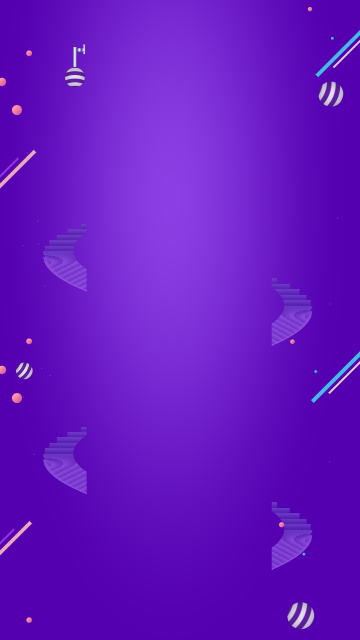
Write a Shadertoy shader that draws this background.

```glsl
float hash(float n) { return fract(sin(n * 127.1) * 43758.5453); }

// Antialiased coverage of a signed distance
float fill(float d) { return clamp(0.5 - d * iResolution.y, 0.0, 1.0); }

float box(vec2 p, vec2 halfSize) {
    vec2 d = abs(p) - halfSize;
    return max(d.x, d.y);
}

// Diagonal bar running from its tip off the canvas; side is 1 or -1
void bar(inout vec3 col, vec2 p, vec2 tip, float side, float halfWidth, vec3 tint) {
    vec2 q = (p - tip) * side;
    float along = (q.x + q.y) * 0.7071, across = (q.y - q.x) * 0.7071;
    col = mix(col, tint, fill(max(abs(across) - halfWidth, -along)));
}

// Small shaded bead
void bead(inout vec3 col, vec2 p, vec2 center, float r, vec3 tint) {
    vec2 q = (p - center) / r;
    float light = clamp(0.5 + 0.35 * (q.y - q.x), 0.0, 1.0);
    vec3 shaded = mix(tint * vec3(0.86, 0.65, 0.95), tint * 1.12, light);
    col = mix(col, shaded, fill((length(q) - 1.0) * r));
}

// Ball wrapped in curved stripes
void stripedBall(inout vec3 col, vec2 p, vec2 center, float r, float angle) {
    vec2 q = (p - center) / r;
    float c = cos(angle), s = sin(angle);
    vec2 t = vec2(c * q.x + s * q.y, c * q.y - s * q.x);
    float stripe = smoothstep(-0.5, 0.6, sin(8.5 * (t.x + 0.2 * t.y * t.y) + 1.0));
    vec3 tint = mix(vec3(0.38, 0.13, 0.65), vec3(0.94, 0.91, 0.97), stripe);
    tint *= 1.0 - 0.22 * dot(q, q);
    col = mix(col, tint, 0.95 * fill((length(q) - 1.0) * r));
}

// Half-turn staircase; q.x grows away from its flat side
void stairs(inout vec3 col, vec2 q) {
    float lower = smoothstep(0.008, -0.012, q.y);
    float tread = (q.y + 0.5 * lower * q.x) / 0.0085;
    float stepY = q.y > 0.0 ? floor(tread) * 0.0085 : q.y;
    float t = stepY / (q.y > 0.0 ? 0.0456 : 0.0547);
    float outer = 0.0677 * (1.0 - t * t);
    float u = (q.y - 0.009) / 0.0286;
    float inner = 0.021 * (1.0 - u * u);
    float mask = fill(max(q.x - outer, max(inner, 0.0) - q.x));
    float face = fract(tread);
    vec3 tint = mix(vec3(0.38, 0.19, 0.73), vec3(0.51, 0.27, 0.83), lower);
    tint += 0.09 * smoothstep(0.1, 0.9, face) - 0.04;
    float rim = smoothstep(0.009, 0.002, outer - q.x) * lower;
    tint = mix(tint, vec3(0.61, 0.36, 0.91), 0.7 * rim);
    col = mix(col, tint, 0.85 * mask);
}

void mainImage(out vec4 fragColor, in vec2 fragCoord) {
    vec2 p = fragCoord / iResolution.y;
    vec3 pink = vec3(0.95, 0.56, 0.62), teal = vec3(0.25, 0.75, 0.83);

    // Elliptical violet glow
    float d = length((p - vec2(0.267, 0.69)) / vec2(0.285, 0.72));
    vec3 col = mix(vec3(0.545, 0.245, 0.89), vec3(0.33, 0.0, 0.695), smoothstep(0.0, 1.0, d));

    // Faint specks along both sides
    for (int i = 0; i < 12; i++) {
        float n = float(i) + 1.0, x = 0.03 + 0.07 * hash(n);
        vec2 c = vec2(i % 4 == 0 ? 0.5625 - x : x, 0.2 + 0.65 * hash(n + 31.0));
        col = mix(col, vec3(0.75, 0.5, 0.9), 0.4 * fill(length(p - c) - 0.0008));
    }

    // Paired staircases and diagonal bars
    for (int i = 0; i < 2; i++) {
        float k = float(i);
        stairs(col, vec2(0.1354 - p.x, p.y - 0.599 + 0.3165 * k));
        stairs(col, vec2((p.x - 0.4245) * 1.07, p.y - 0.514 + 0.35 * k));

        vec2 rightTip = vec2(0.495, 0.8815) - k * vec2(0.007, 0.509);
        bar(col, p, rightTip, 1.0, 0.003, vec3(0.27, 0.73, 0.9));
        bar(col, p, rightTip + vec2(0.026, 0.013), 1.0, 0.0015, vec3(0.92, 0.82, 0.83));

        vec2 leftTip = vec2(0.0547, 0.764) - k * vec2(0.0067, 0.58);
        bar(col, p, leftTip, -1.0, 0.0028, vec3(0.93, 0.66, 0.73));
        bar(col, p, leftTip - vec2(0.026, 0.011), -1.0, 0.0015, vec3(0.58, 0.2, 0.88));

        // Trio of beads at the left
        float drop = 0.45 * k;
        bead(col, p, vec2(0.0456, 0.9167 - drop), 0.0045, pink);
        bead(col, p, vec2(0.003, 0.872 - drop), 0.0065, pink);
        bead(col, p, vec2(0.0265, 0.828 - drop), 0.0078, pink);
    }

    // Single beads
    bead(col, p, vec2(0.0456, 0.031), 0.0043, pink);
    bead(col, p, vec2(0.4844, 0.9857), 0.0033, pink);
    bead(col, p, vec2(0.457, 0.466), 0.0035, pink);
    bead(col, p, vec2(0.44, 0.18), 0.004, pink);
    bead(col, p, vec2(0.5195, 0.94), 0.0023, teal);
    bead(col, p, vec2(0.4935, 0.4193), 0.0023, teal);
    bead(col, p, vec2(0.475, 0.134), 0.0023, teal);

    // Striped balls
    stripedBall(col, p, vec2(0.517, 0.853), 0.0195, -0.35);
    stripedBall(col, p, vec2(0.038, 0.4205), 0.013, -0.6);
    stripedBall(col, p, vec2(0.47, 0.038), 0.021, -0.45);
    stripedBall(col, p, vec2(0.117, 0.879), 0.0155, 1.571);

    // Metal post with a flared arm
    vec2 q = p - vec2(0.117, 0.911);
    float arm = box(q - vec2(0.009, 0.011), vec2(0.007, 0.0025));
    float flare = box(q - vec2(0.0147, 0.012), vec2(0.0012, 0.0075));
    float post = box(q, vec2(0.0028, 0.0155));
    vec3 metal = mix(vec3(0.4, 0.28, 0.65), vec3(0.88, 0.97, 0.9), 0.5 + 0.5 * cos(q.x * 900.0));
    col = mix(col, metal, fill(min(post, min(arm, flare))));

    fragColor = vec4(col, 1.0);
}
```
